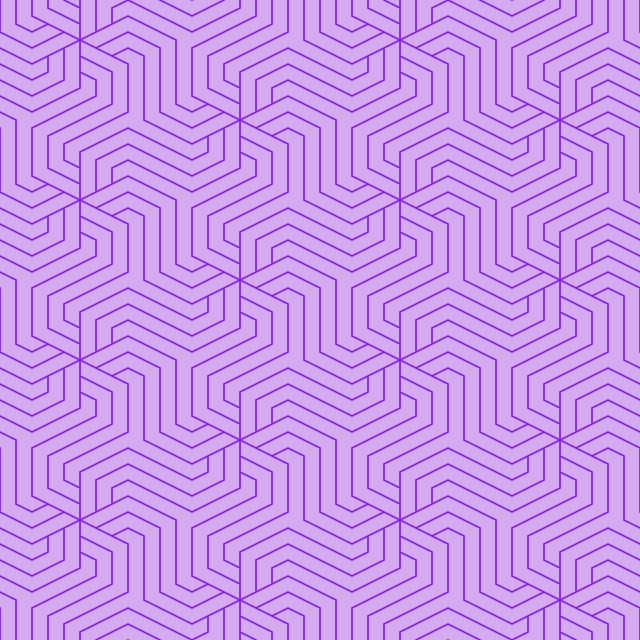
This pattern is drawn by a WebGL 2 fragment shader. Its source:

```glsl
#version 300 es
precision highp float;
// Interlocking hexagonal line maze: three nested bent strands per lattice edge.
// Each point folds into one lattice triangle, where the strands are drawn in
// three sheared rotations. The lattice cell repeats 2 times across, 4 down.
uniform vec2 u_resolution;
out vec4 fragColor;

float segmentDistance(vec2 p, vec2 a, vec2 b) {
    vec2 ab = b - a;
    return length(p - a - ab * clamp(dot(p - a, ab) / dot(ab, ab), 0.0, 1.0));
}

// Fold into the triangle (0,0), (10,5), (10,-5).
vec2 foldToTriangle(vec2 p) {
    vec2 cell = fract(vec2(p.x + 2.0 * p.y, p.x - 2.0 * p.y) / 20.0);
    if (cell.x + cell.y > 1.0) cell = 1.0 - cell;
    return vec2(10.0 * (cell.x + cell.y), 5.0 * (cell.x - cell.y));
}

float mazeDistance(vec2 p) {
    vec2 middle = vec2(20.0 / 3.0, 0.0);
    p -= middle;
    mat2 turn = mat2(1.0);
    float d = 100.0;
    for (int side = 0; side < 3; side++) {
        // Spoke from the star along the lattice edge
        d = min(d, segmentDistance(p, turn * -middle, turn * (vec2(3.0, 1.5) - middle)));
        // Nested strands: rise, fall, then drop across the edge
        for (int i = 0; i < 3; i++) {
            float k = float(i);
            vec2 start    = turn * (vec2(k, 0.5 * k) - middle);
            vec2 apex     = turn * (vec2(3.0, k - 1.5) - middle);
            vec2 shoulder = turn * (vec2(6.0 - k, 0.5 * k) - middle);
            vec2 foot     = turn * (vec2(6.0 - k, 0.5 * k + 4.0) - middle);
            d = min(d, segmentDistance(p, start, apex));
            d = min(d, segmentDistance(p, apex, shoulder));
            d = min(d, segmentDistance(p, shoulder, foot));
        }
        // Sheared third of a turn that maps the triangle onto itself
        turn = mat2(-0.5, -0.75, 1.0, -0.5) * turn;
    }
    return d;
}

void main() {
    // 40 line spacings per canvas side, y pointing down
    vec2 p = gl_FragCoord.xy / u_resolution * vec2(40.0, -40.0) - vec2(5.0, 2.5);
    float pixel = 40.0 / min(u_resolution.x, u_resolution.y);
    float d = mazeDistance(foldToTriangle(p));

    // Box-filtered stroke coverage
    float halfWidth = 0.057;
    float line = clamp((halfWidth - d) / pixel + 0.5, 0.0, 1.0);
    vec3 lilac = vec3(0.83, 0.67, 0.94);
    vec3 violet = vec3(0.53, 0.14, 0.89);
    fragColor = vec4(mix(lilac, violet, line), 1.0);
}
```
